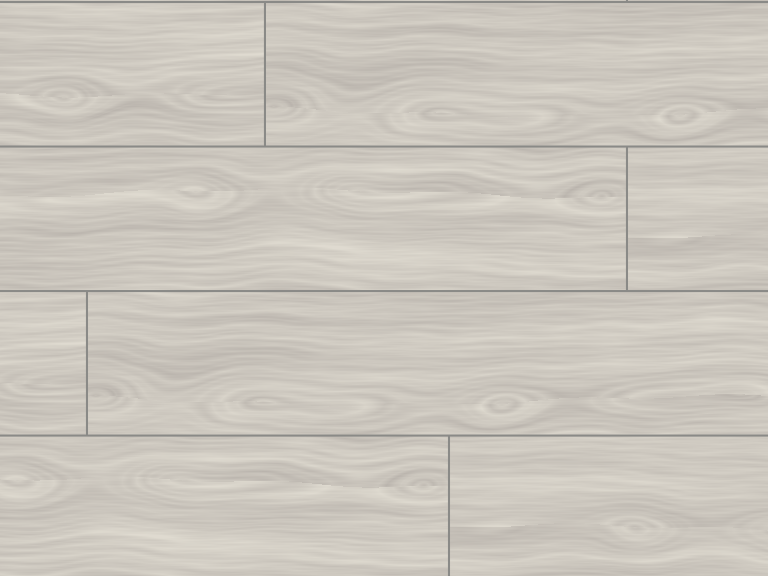
This texture is drawn by a Shadertoy shader. Its source:

```glsl
vec2 hash2(vec2 cell) {
    return fract(sin(vec2(dot(cell, vec2(127.1, 311.7)),
                          dot(cell, vec2(269.5, 183.3)))) * 43758.5);
}

// Distance to the nearest scattered point, one point per cell
float cellular(vec2 p) {
    vec2 cell = floor(p), f = p - cell;
    float nearest = 2.0;
    for (int y = -1; y <= 1; y++)
        for (int x = -1; x <= 1; x++) {
            vec2 offset = vec2(x, y);
            vec2 d = offset + hash2(cell + offset) - f;
            nearest = min(nearest, dot(d, d));
        }
    return sqrt(nearest);
}

// Brightness of the wood; q.x runs along the plank, q.y down from its top edge
float woodTone(vec2 q, int kind) {
    float seed = float(kind);
    float heartLine = vec4(0.155, 0.19, 0.082, 0.163)[kind];

    // The cut wanders in and out of the trunk, leaving a chain of nested eyes
    float across = q.y - heartLine + 0.008 * sin(5.0 * q.x + seed * 2.3)
                 + 0.003 * sin(23.0 * q.x + seed);
    float depth = 0.032 * sin(8.5 * q.x + 3.1 + seed * 0.2)
                + 0.012 * sin(19.0 * q.x + seed * 2.0);
    float radius = length(vec2(across, depth))
                 + 0.0012 * sin(41.0 * q.x + 90.0 * q.y)
                 + 0.004 * sin(37.0 * q.y + 3.0 * q.x + seed);

    // Broad bands, growth rings and fine fibres
    vec2 shift = vec2(17.0, 31.0) * (seed + sign(across) * 0.3);
    float bands = cellular(vec2(q.x * 0.9, radius * 28.0) + shift) - 0.45;
    float rings = cellular(vec2(q.x * 2.5, radius * 110.0) + shift) - 0.45;
    float fibres = cellular(vec2(q.x * 12.0, q.y * 230.0) + seed * 13.0) - 0.45;
    float figure = (kind == 3 ? 0.6 : 0.8) + 0.35 * exp(-radius * 22.0);
    return 0.59 + 0.5 * bands + 0.65 * rings * figure + 0.28 * fibres
         + 0.04 * sin(3.0 * q.x + 25.0 * q.y + seed * 1.7);
}

void mainImage(out vec4 fragColor, in vec2 fragCoord) {
    float pixel = 1.0 / iResolution.y;
    vec2 p = fragCoord * pixel;

    // Courses counted from the top, with staggered end joints
    const float courseHeight = 0.2509;
    float fromTop = 1.0 - p.y - 0.0035;
    float course = floor(fromTop / courseHeight);
    float alternate = mod(course, 2.0);
    float endJoint = 0.46 + 0.6285 * alternate
                   - 0.309 * max(floor(course / 2.0), 0.0);
    vec2 q = vec2(p.x - endJoint, fromTop - course * courseHeight);
    int kind = int(2.0 * alternate + step(0.0, q.x));

    // Wood colour
    vec3 darkGrain = vec3(0.725, 0.702, 0.675);
    vec3 paleWood = vec3(0.86, 0.842, 0.802);
    vec3 color = mix(darkGrain, paleWood, clamp(woodTone(q, kind), -0.1, 1.1));

    // Narrow grey joints
    float toJoint = min(abs(q.x), min(q.y, courseHeight - q.y));
    float joint = clamp(0.5 + (0.0018 - toJoint) / pixel, 0.0, 1.0);
    color = mix(color, vec3(0.54, 0.54, 0.53), joint);
    fragColor = vec4(color, 1.0);
}
```
